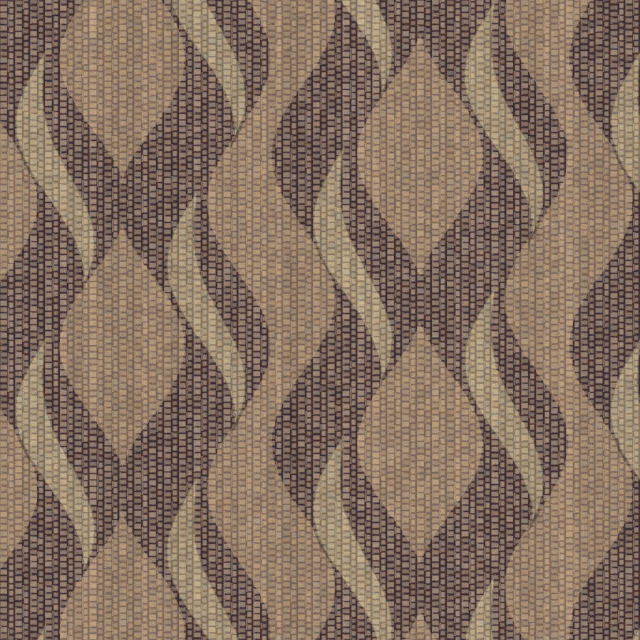
Reproduce this pattern procedurally as a Shadertoy shader.

```glsl
// Woven fabric with ogee diamonds, dark wavy sheaths and pale S-shaped leaves.

const float TAU = 6.2831853;
const vec2 REPEAT = vec2(0.465, 0.449);

float hash(vec2 p) {
    vec3 q = fract(p.xyx * vec3(0.1031, 0.1030, 0.0973));
    q += dot(q, q.yzx + 33.33);
    return fract((q.x + q.y) * q.z);
}

// Soft coverage of a yarn, positive inside
float yarn(float inside) {
    return smoothstep(-0.15, 0.15, inside);
}

// Basket weave: wide weft bars alternate with narrow ones, tied by short warps
float weave(vec2 p) {
    vec2 q = p * vec2(86.0, 100.0);
    float column = floor(q.x);
    float narrow = mod(column, 2.0);
    q.y += 0.5 * narrow + 0.4 * hash(vec2(column, 7.0));
    vec2 id = floor(q), f = fract(q);
    float shade = hash(id);
    float bar = yarn(0.30 + 0.12 * shade - abs(f.y - 0.5))
              * yarn(mix(0.47, 0.29, narrow) - abs(f.x - 0.5));
    float warp = yarn(0.13 - abs(f.x - 0.15)) * step(0.5, hash(id + 41.0));
    return max(bar, 0.8 * warp) * mix(0.7, 1.0, shade);
}

// Signed distance across a leaf hanging from its upper tip, y downwards
float leaf(vec2 p) {
    float drop = mod(p.y + 0.0156, REPEAT.y);
    float t = drop / 0.369;
    float spine = -0.098 - 0.043 * cos(TAU * (drop - 0.107) / REPEAT.y);
    spine -= 0.017 * pow(max(1.0 - t, 0.0), 6.0);
    return (abs(p.x - spine) - 0.0293 * sin(0.5 * TAU * t)) * 0.85;
}

void mainImage(out vec4 fragColor, in vec2 fragCoord) {
    vec2 p = fragCoord / iResolution.xy;
    p.y = 1.0 - p.y;
    float aa = 0.8 / iResolution.y;

    // Alternate columns are shifted down; stitches make the outlines uneven
    vec2 c = p - vec2(0.191, 0.091);
    float column = floor(c.x / REPEAT.x + 0.5);
    c.x -= column * REPEAT.x;
    c.y -= 0.152 * mod(column, 2.0);
    c.x += 0.002 * (hash(floor(p * vec2(86.0, 200.0))) - 0.5);

    // Sheath lies between the diamond edge and a parallel outer wave
    float wave = cos(TAU * c.y / REPEAT.y);
    float inner = 0.0456 + 0.052 * wave - abs(c.x);
    float outer = abs(c.x) - 0.182 - 0.0495 * wave;
    float sheath = 1.0 - smoothstep(-aa, aa, max(inner, outer) * 0.85);

    // One leaf on each side of the diamond
    float leafDist = min(leaf(c), leaf(c - vec2(0.236, 0.220)));
    float leafMask = 1.0 - smoothstep(-aa, aa, leafDist);
    float rim = 1.0 - smoothstep(0.0008, 0.0008 + 2.0 * aa, abs(leafDist - 0.001));

    // Gap and yarn colours for each area
    vec3 gap = mix(vec3(0.50, 0.41, 0.35), vec3(0.26, 0.19, 0.19), sheath);
    vec3 thread = mix(vec3(0.70, 0.60, 0.49), vec3(0.61, 0.53, 0.47), sheath);
    gap = mix(gap, vec3(0.53, 0.46, 0.38), leafMask);
    thread = mix(thread, vec3(0.73, 0.66, 0.54), leafMask);
    vec3 color = mix(gap, thread, weave(p));
    color *= 1.0 - 0.28 * rim * (1.0 - sheath * (1.0 - leafMask));

    // Streaks along the warp, tinted stitches and fine fibre grain
    color *= 0.95 + 0.10 * hash(vec2(floor(p.x * 86.0), 3.0));
    float tint = hash(floor(p * vec2(172.0, 100.0)) + 17.0) - 0.5;
    color += tint * vec3(0.05, 0.02, -0.01);
    color += 0.05 * (hash(floor(p * 512.0)) - 0.5);

    fragColor = vec4(clamp(color, 0.0, 1.0), 1.0);
}
```
